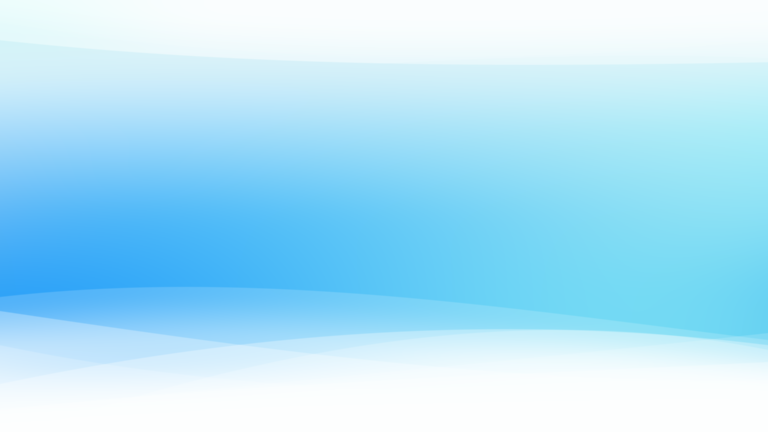
This background is drawn by a WebGL 1 fragment shader. Its source:

```glsl
precision highp float;
// Soft blue and cyan sky gradient between translucent white ribbons.

uniform vec2 u_resolution;

const vec3 WHITE = vec3(0.993, 0.998, 0.998);
const vec3 CREST = vec3(0.88, 0.96, 0.975);

// Heights of the colour rows, and softness of the blend between them
const float DEEP_Y = 0.33;
const float MID_Y = 0.50;
const float HIGH_Y = 0.70;
const float PALE_Y = 0.80;
const float CREST_Y = 0.87;
const float ROW_SOFTNESS = 0.05;

// Ribbon edge heights at x = 0, 1/3, 2/3 and 1
const vec4 ARC_EDGE = vec4(0.3125, 0.333, 0.286, 0.213);
const vec4 FALL_EDGE = vec4(0.280, 0.197, 0.137, 0.120);
const vec4 RISE_EDGE = vec4(0.111, 0.206, 0.238, 0.201);
const vec4 LOW_FALL_EDGE = vec4(0.201, 0.116, 0.086, 0.074);
const vec4 LOW_RISE_EDGE = vec4(-0.019, 0.153, 0.234, 0.190);
const vec4 FLOOR_EDGE = vec4(0.051, 0.102, 0.134, 0.162);
const vec4 CORNER_EDGE = vec4(0.051, 0.109, 0.167, 0.229);
const vec4 TOP_EDGE = vec4(0.907, 0.863, 0.850, 0.856);
const vec4 TOP_RIGHT_EDGE = vec4(0.815, 0.838, 0.866, 0.866);
const vec4 TOP_LEFT_EDGE = vec4(0.949, 0.880, 0.870, 0.907);

// Weights of a cubic through four evenly spaced values
vec4 cubicWeights(float x) {
  float t = 3.0 * x;
  float a = t - 1.0;
  float b = t - 2.0;
  float c = t - 3.0;
  return vec4(-a * b * c / 6.0, t * b * c / 2.0, -t * a * c / 2.0, t * a * b / 6.0);
}

vec3 colourRow(vec4 w, vec3 a, vec3 b, vec3 c, vec3 d) {
  return a * w.x + b * w.y + c * w.z + d * w.w;
}

// Linear ramp from 0 to 1 with rounded corners
float softPositive(float x) {
  return 0.5 * (x + sqrt(x * x + ROW_SOFTNESS * ROW_SOFTNESS));
}

float softRamp(float low, float high, float y) {
  return (softPositive(y - low) - softPositive(y - high)) / (high - low);
}

vec3 skyColour(vec4 w, float y) {
  vec3 deep = colourRow(w, vec3(0.17, 0.63, 0.97), vec3(0.26, 0.71, 0.97),
                        vec3(0.42, 0.83, 0.96), vec3(0.40, 0.82, 0.95));
  vec3 mid = colourRow(w, vec3(0.34, 0.71, 0.97), vec3(0.31, 0.74, 0.97),
                       vec3(0.46, 0.83, 0.96), vec3(0.54, 0.88, 0.96));
  vec3 high = colourRow(w, vec3(0.66, 0.86, 0.98), vec3(0.64, 0.87, 0.98),
                        vec3(0.66, 0.90, 0.97), vec3(0.66, 0.93, 0.97));
  vec3 pale = colourRow(w, vec3(0.82, 0.94, 0.98), vec3(0.81, 0.93, 0.98),
                        vec3(0.81, 0.94, 0.98), vec3(0.78, 0.95, 0.98));
  vec3 sky = deep;
  sky += (mid - deep) * softRamp(DEEP_Y, MID_Y, y);
  sky += (high - mid) * softRamp(MID_Y, HIGH_Y, y);
  sky += (pale - high) * softRamp(HIGH_Y, PALE_Y, y);
  sky += (CREST - pale) * softRamp(PALE_Y, CREST_Y, y);
  return sky;
}

// White layer, thickening from its edge over the given reach
vec3 veil(vec3 colour, float depth, float edgeAlpha, float fullAlpha, float reach) {
  float pixel = 1.0 / u_resolution.y;
  float coverage = smoothstep(-pixel, pixel, depth);
  float alpha = mix(edgeAlpha, fullAlpha, smoothstep(0.0, reach, depth));
  return mix(colour, WHITE, coverage * alpha);
}

void main() {
  vec2 uv = gl_FragCoord.xy / u_resolution;
  float y = uv.y;
  vec4 w = cubicWeights(uv.x);
  vec3 colour = skyColour(w, y);

  // Upper haze
  float top = dot(w, TOP_EDGE);
  float topRight = max(top, dot(w, TOP_RIGHT_EDGE));
  float topLeft = max(top, dot(w, TOP_LEFT_EDGE));
  colour = veil(colour, y - top, 0.42, 0.72, 0.12);
  colour = veil(colour, y - topRight, 0.15, 0.35, 0.10);
  colour = veil(colour, y - topLeft, 0.10, 0.40, 0.10);
  float leftTint = (1.0 - smoothstep(0.0, 0.3, uv.x)) * smoothstep(0.8, 0.95, y);
  colour -= vec3(0.045, 0.0, 0.005) * leftTint;

  // Lower ribbons, back to front
  colour = veil(colour, dot(w, ARC_EDGE) - y, 0.17, 0.52, 0.14);
  colour = veil(colour, dot(w, FALL_EDGE) - y, 0.30, 0.52, 0.16);
  colour = veil(colour, dot(w, RISE_EDGE) - y, 0.32, 0.62, 0.12);
  colour = veil(colour, dot(w, LOW_FALL_EDGE) - y, 0.18, 0.50, 0.14);
  colour = veil(colour, dot(w, LOW_RISE_EDGE) - y, 0.22, 0.60, 0.12);
  colour = veil(colour, dot(w, CORNER_EDGE) - y, 0.16, 0.30, 0.10);
  colour = veil(colour, dot(w, FLOOR_EDGE) - y, 0.30, 0.70, 0.10);

  // Bright floor
  colour = mix(colour, WHITE, 0.9 * (1.0 - smoothstep(0.0, 0.16, y)));
  gl_FragColor = vec4(colour, 1.0);
}
```
